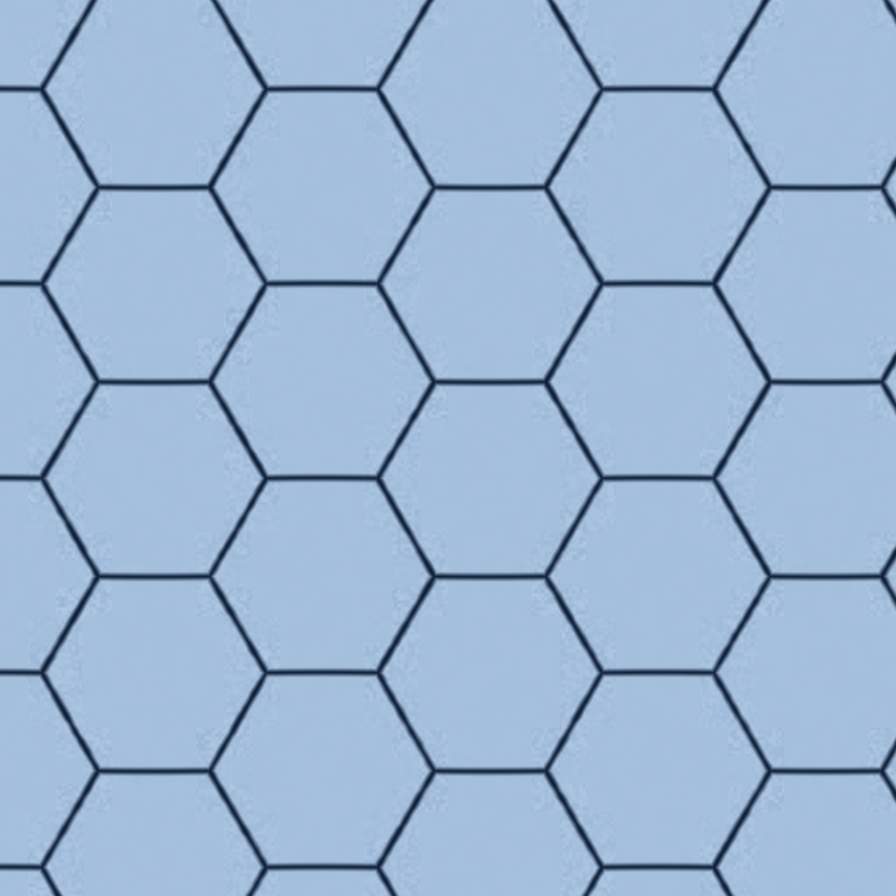
Give the GLSL for this pattern, as a WebGL 1 fragment shader.

```glsl
precision highp float;

uniform vec2 u_resolution;

float hash(vec2 p) {
    vec3 q = fract(p.xyx * 0.1031);
    q += dot(q, q.yzx + 33.33);
    return fract((q.x + q.y) * q.z);
}

float valueNoise(vec2 p) {
    vec2 cell = floor(p);
    vec2 f = fract(p);
    f = f * f * (3.0 - 2.0 * f);
    return mix(mix(hash(cell), hash(cell + vec2(1.0, 0.0)), f.x),
               mix(hash(cell + vec2(0.0, 1.0)), hash(cell + 1.0), f.x), f.y);
}

// Distances to the nearest flat edge (x) and slanted edge (y) of the comb.
vec2 combEdges(vec2 uv) {
    vec2 pitch = vec2(0.375, 0.2171);
    vec2 p = uv - vec2(0.1719, 0.6828);
    // Alternate columns sit slightly off the half-row position.
    p.y += 0.001 * cos(p.x * 6.28319 / pitch.x);

    // Two interleaved grids of centres; the closer one owns the point.
    vec2 a = mod(p + 0.5 * pitch, pitch) - 0.5 * pitch;
    vec2 b = mod(p, pitch) - 0.5 * pitch;
    vec2 q = abs(dot(a, a) < dot(b, b) ? a : b);

    vec2 neighbour = 0.5 * pitch;
    float slanted = 0.5 * length(neighbour) - dot(q, normalize(neighbour));
    return vec2(0.5 * pitch.y - q.y, slanted);
}

void main() {
    vec2 uv = gl_FragCoord.xy / u_resolution;
    vec2 edges = combEdges(uv);

    // Faint blocky mottling beside the slanted edges.
    vec2 block = floor(uv * 32.0);
    float blockEdge = combEdges((block + 0.5) / 32.0).y;
    float mottled = (1.0 - smoothstep(0.012, 0.034, blockEdge))
                  * (0.5 + 0.5 * hash(block + 7.0));
    float grain = valueNoise(uv * 256.0) - 0.5;
    vec3 colour = vec3(0.645, 0.75, 0.865);
    colour += mottled * grain * vec3(0.09, 0.08, 0.06);
    colour += 0.008 * (valueNoise(uv * 90.0 + 31.0) - 0.5);

    // Soft dark outline, a little beaded along the slants.
    float beading = 0.0014 * (valueNoise(uv * 110.0 + 5.0) - 0.5);
    float edge = min(edges.x + 0.0003, edges.y + beading);
    float pixel = 1.0 / min(u_resolution.x, u_resolution.y);
    float ink = 1.0 - smoothstep(-0.0003, max(0.0067, 1.5 * pixel), edge);
    colour = mix(colour, vec3(0.055, 0.125, 0.225), ink);

    gl_FragColor = vec4(colour, 1.0);
}
```
